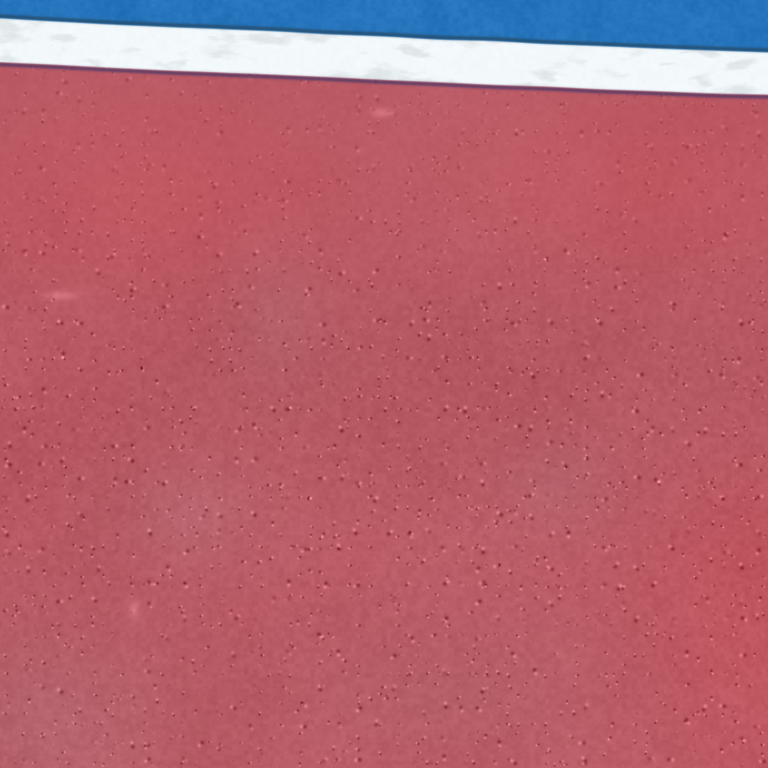
Reproduce this texture procedurally as a WebGL 2 fragment shader.

```glsl
#version 300 es
precision highp float;

uniform vec2 u_resolution;
out vec4 fragColor;

// Palette
const vec3 COURT_RED = vec3(0.728, 0.352, 0.394);
const vec3 WARM_RED = vec3(0.765, 0.335, 0.365);
const vec3 DUSTY_RED = vec3(0.705, 0.405, 0.440);
const vec3 DEEP_RED = vec3(0.690, 0.335, 0.370);
const vec3 COURT_BLUE = vec3(0.145, 0.455, 0.735);
const vec3 LINE_WHITE = vec3(0.950, 0.975, 0.985);
const vec3 UPPER_SEAM = vec3(0.150, 0.310, 0.440);
const vec3 LOWER_SEAM = vec3(0.360, 0.240, 0.400);

// Painted line: height at the left side, slope and bow of each edge
const vec3 UPPER_EDGE = vec3(0.9765, -0.0440, -0.0085);
const vec3 LOWER_EDGE = vec3(0.9190, -0.0430, -0.0070);
const float EDGE_WOBBLE = 0.0016;
const float EDGE_SOFTNESS = 0.0016;
const float SEAM_WIDTH = 0.0028;

// Surface
const float GRAIN_SCALE = 150.0;
const float GRAIN_AMOUNT = 0.060;
const float BLOTCH_AMOUNT = 0.050;
const float SPECK_AMOUNT = 0.17;
const float SPECK_DENSITY = 0.30;
const int SPECK_LAYERS = 3;

float hash(vec2 p) {
    uvec2 q = uvec2(ivec2(floor(p))) * uvec2(1597u, 3571u);
    uint n = (q.x ^ (q.y << 7)) * 74759u + q.y;
    n = (n ^ (n >> 15)) * 48271u;
    n = (n ^ (n >> 13)) * 69621u;
    return float((n ^ (n >> 16)) & 65535u) / 65535.0;
}

float noise(vec2 p) {
    vec2 i = floor(p), f = fract(p);
    f = f * f * (3.0 - 2.0 * f);
    return mix(mix(hash(i), hash(i + vec2(1, 0)), f.x),
               mix(hash(i + vec2(0, 1)), hash(i + vec2(1, 1)), f.x), f.y);
}

float fbm(vec2 p) {
    float sum = 0.0, weight = 0.5;
    for (int i = 0; i < 4; i++) {
        sum += weight * noise(p);
        p = mat2(1.6, 1.2, -1.2, 1.6) * p + 17.0;
        weight *= 0.5;
    }
    return sum / 0.9375;
}

// Soft elliptical patch, 1 at its centre
float patchAt(vec2 p, vec2 centre, vec2 radius) {
    vec2 d = (p - centre) / radius;
    return exp(-dot(d, d));
}

float edgeHeight(vec3 edge, float x) {
    float bow = 4.0 * x * (1.0 - x) * edge.z * 0.25;
    return edge.x + edge.y * x + bow + EDGE_WOBBLE * (noise(vec2(x * 14.0, edge.x * 90.0)) - 0.5);
}

// Scattered pits, each a dark dot beside a light one
float specks(vec2 p) {
    float sum = 0.0;
    for (int i = 0; i < SPECK_LAYERS; i++) {
        float layer = float(i);
        vec2 q = p * (44.0 + 17.0 * layer) + 31.0 * layer;
        vec2 cell = floor(q);
        vec2 jitter = vec2(hash(cell + 101.0), hash(cell + 211.0));
        vec2 d = fract(q) - mix(vec2(0.32), vec2(0.68), jitter);
        float angle = 6.283 * hash(cell + 307.0);
        vec2 offset = 0.11 * vec2(cos(angle), sin(angle));
        float strength = smoothstep(1.0 - SPECK_DENSITY, 1.0, hash(cell + 401.0));
        vec2 lit = d - offset, dark = d + offset;
        sum += strength * (exp(-dot(lit, lit) * 90.0) - 1.1 * exp(-dot(dark, dark) * 75.0));
    }
    return sum;
}

vec3 redCourt(vec2 p, float grain) {
    vec3 colour = COURT_RED;
    // Broad stains and worn areas
    colour = mix(colour, WARM_RED, 0.60 * patchAt(p, vec2(0.20, 0.74), vec2(0.22, 0.13)));
    colour = mix(colour, WARM_RED, 0.55 * patchAt(p, vec2(0.85, 0.76), vec2(0.25, 0.12)));
    colour = mix(colour, WARM_RED, 0.75 * patchAt(p, vec2(1.00, 0.20), vec2(0.16, 0.22)));
    colour = mix(colour, DEEP_RED, 0.60 * patchAt(p, vec2(0.60, 0.50), vec2(0.55, 0.15)));
    colour = mix(colour, DUSTY_RED, 0.60 * patchAt(p, vec2(0.36, 0.58), vec2(0.06, 0.08)));
    colour = mix(colour, DUSTY_RED, 0.55 * patchAt(p, vec2(0.24, 0.33), vec2(0.10, 0.07)));
    colour = mix(colour, DUSTY_RED, 0.55 * patchAt(p, vec2(0.73, 0.37), vec2(0.08, 0.06)));
    colour = mix(colour, DUSTY_RED, 0.70 * patchAt(p, vec2(0.05, 0.06), vec2(0.18, 0.14)));
    colour = mix(colour, DUSTY_RED, 0.45 * patchAt(p, vec2(0.58, 0.10), vec2(0.20, 0.10)));
    // Blotches, grain and pits
    colour += BLOTCH_AMOUNT * (fbm(p * 7.0 + 5.0) - 0.5) * vec3(0.8, 1.0, 1.0);
    float rough = mix(0.5, 1.0, smoothstep(0.85, 0.50, p.y));
    colour += rough * (GRAIN_AMOUNT * grain + SPECK_AMOUNT * specks(p));
    // Pale scuffs
    float scuffs = patchAt(p, vec2(0.080, 0.615), vec2(0.020, 0.006))
                 + patchAt(p, vec2(0.175, 0.207), vec2(0.007, 0.011))
                 + patchAt(p, vec2(0.497, 0.853), vec2(0.013, 0.006));
    return colour + 0.10 * scuffs;
}

void main() {
    vec2 p = gl_FragCoord.xy / u_resolution;
    float soft = max(EDGE_SOFTNESS, 0.7 / u_resolution.y);
    float grain = 0.6 * noise(p * GRAIN_SCALE) + 0.4 * noise(p * GRAIN_SCALE * 1.9 + 40.0) - 0.5;
    float aboveUpper = p.y - edgeHeight(UPPER_EDGE, p.x);
    float aboveLower = p.y - edgeHeight(LOWER_EDGE, p.x);

    vec3 white = LINE_WHITE - 0.07 * smoothstep(0.50, 0.75, fbm(p * vec2(24.0, 60.0))) + 0.02 * grain;
    vec3 blue = COURT_BLUE + 0.05 * (fbm(p * 30.0) - 0.5) + 0.05 * grain;

    // Red, white and blue bands
    vec3 colour = mix(redCourt(p, grain), white, smoothstep(-soft, soft, aboveLower));
    colour = mix(colour, blue, smoothstep(-soft, soft, aboveUpper));

    // Dark seams just outside the white line
    float upper = (aboveUpper - SEAM_WIDTH) / SEAM_WIDTH;
    float lower = (aboveLower + SEAM_WIDTH) / SEAM_WIDTH;
    colour = mix(colour, UPPER_SEAM, 0.85 * exp(-upper * upper));
    colour = mix(colour, LOWER_SEAM, 0.85 * exp(-lower * lower));

    fragColor = vec4(clamp(colour, 0.0, 1.0), 1.0);
}
```
